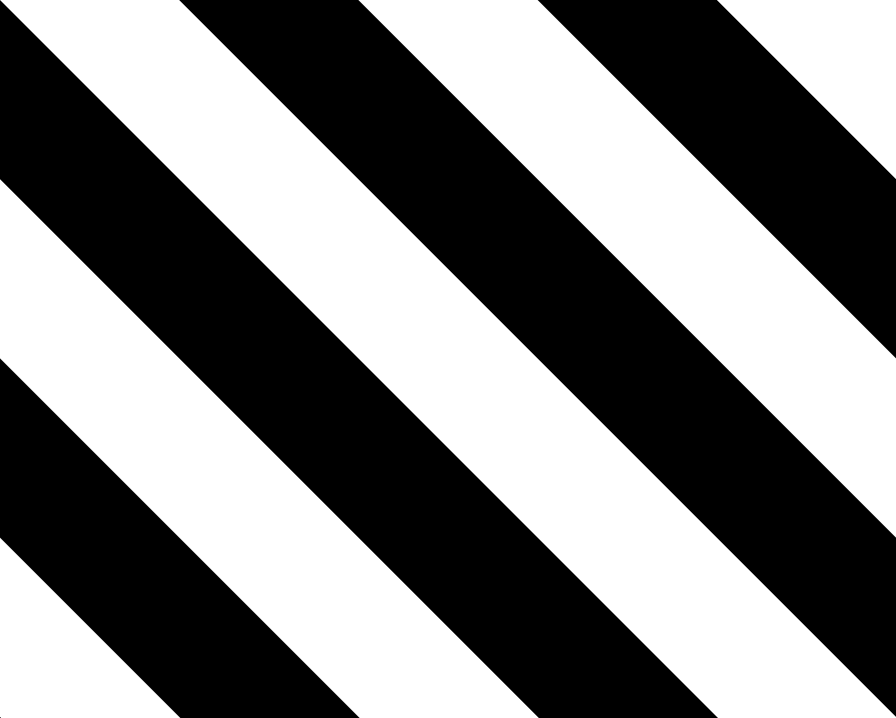
Reproduce this pattern procedurally as a WebGL 2 fragment shader.

```glsl
#version 300 es
precision highp float;
// Diagonal stripes, black and white in equal widths, falling at 45 degrees
// from left to right. A signed distance to the nearest stripe edge, measured
// in canvas widths from the upper left corner, gives smooth borders.

uniform vec2 u_resolution;
out vec4 fragColor;

const vec3 DARK = vec3(0.0);
const vec3 LIGHT = vec3(1.0);
const float REPEATS_ACROSS = 2.5;      // stripe pairs along the top edge
const float LIGHT_SHARE = 0.5;         // part of each pair that is light
const vec2 STRIPE_NORMAL = vec2(0.70710678);
const float EDGE_SOFTNESS = 1.0;       // edge blend width, in pixels

// Signed distance to the light stripes, positive inside them.
float stripeDistance(vec2 p) {
    // Spacing across the stripes, from their spacing along the top edge
    float period = STRIPE_NORMAL.x / REPEATS_ACROSS;
    float phase = dot(p, STRIPE_NORMAL) / period;
    float fromCentre = abs(fract(phase - 0.5 * LIGHT_SHARE + 0.5) - 0.5);
    return (0.5 * LIGHT_SHARE - fromCentre) * period;
}

void main() {
    // Origin at the upper left corner, y up, one unit per canvas width
    vec2 p = (gl_FragCoord.xy - vec2(0.0, u_resolution.y)) / u_resolution.x;
    float blend = EDGE_SOFTNESS / u_resolution.x;
    float light = clamp(stripeDistance(p) / blend + 0.5, 0.0, 1.0);
    fragColor = vec4(mix(DARK, LIGHT, light), 1.0);
}
```
